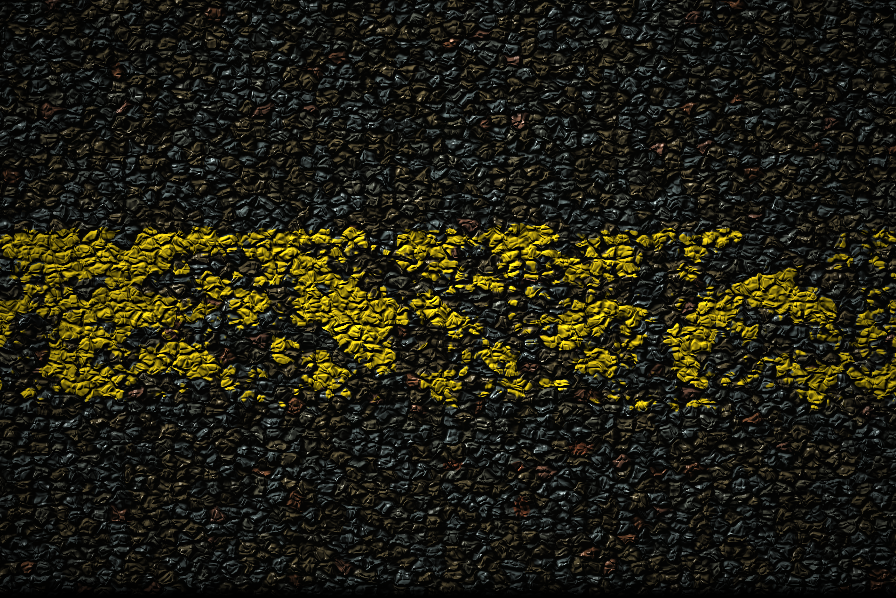
This texture is drawn by a WebGL 1 fragment shader. Its source:

```glsl
precision highp float;
// Coarse dark asphalt crossed by a worn, horizontal yellow paint band.
// Cellular stones in two sizes form a height field lit at a grazing angle;
// layered noise and stone height decide where paint still clings.

uniform vec2 u_resolution;

const float STONE_SCALE = 46.0;
const float GRIT_SCALE = 105.0;
const float RELIEF = 0.013;
const float SLOPE_STEP = 0.0022;
const vec3 LIGHT = vec3(-0.30, 0.74, 0.60);
const vec3 GAP = vec3(0.016, 0.017, 0.013);
const vec3 BROWN_STONE = vec3(0.34, 0.30, 0.20);
const vec3 BLUE_STONE = vec3(0.31, 0.36, 0.36);
const vec3 RED_STONE = vec3(0.50, 0.27, 0.17);
const vec3 PAINT = vec3(0.98, 0.85, 0.09);
const float BAND_TOP = 0.628;
const float BAND_BOTTOM = 0.318;
const float BOTTOM_TILT = -0.016;
const float WEAR = 0.475;

float hash(vec2 p) {
  vec3 q = fract(vec3(p.xyx) * 0.1031);
  q += dot(q, q.yzx + 33.33);
  return fract((q.x + q.y) * q.z);
}

vec2 hash2(vec2 p) {
  return vec2(hash(p), hash(p + 57.3));
}

float noise(vec2 p) {
  vec2 i = floor(p), f = fract(p);
  f = f * f * (3.0 - 2.0 * f);
  return mix(mix(hash(i), hash(i + vec2(1.0, 0.0)), f.x),
             mix(hash(i + vec2(0.0, 1.0)), hash(i + 1.0), f.x), f.y);
}

float fbm(vec2 p) {
  float sum = 0.0, amp = 0.53;
  for (int i = 0; i < 4; i++) {
    sum += amp * noise(p);
    p = mat2(1.6, 1.2, -1.2, 1.6) * p + 7.1;
    amp *= 0.5;
  }
  return sum;
}

// x: height of a tilted, flat-topped stone; y: random stone id
vec2 stones(vec2 p) {
  vec2 cell = floor(p), nearestId = cell, offset = vec2(0.0);
  float first = 9.0, second = 9.0;
  for (int j = -1; j <= 1; j++) {
    for (int i = -1; i <= 1; i++) {
      vec2 id = cell + vec2(float(i), float(j));
      vec2 d = id + 0.1 + 0.8 * hash2(id) - p;
      float dist = length(d);
      if (dist < first) {
        second = first; first = dist; nearestId = id; offset = d;
      } else {
        second = min(second, dist);
      }
    }
  }
  float id = hash(nearestId + 11.7);
  float tilt = dot(hash2(nearestId + 3.9) - 0.5, offset);
  float top = 0.35 + 0.65 * id + 0.9 * tilt;
  return vec2(top * smoothstep(0.0, 0.42, second - first), id);
}

// x: surface height; y: stone id
vec2 surface(vec2 p) {
  vec2 warp = vec2(noise(p * 75.0), noise(p * 75.0 + 31.0)) - 0.5;
  vec2 q = (p + warp * 0.011) * vec2(0.82, 1.0);
  vec2 large = stones(q * STONE_SCALE);
  vec2 grit = stones(q * GRIT_SCALE + 19.0);
  float h = large.x * 0.85 + grit.x * 0.32 + 0.22 * noise(p * 190.0);
  return vec2(h, large.y);
}

float spot(vec2 p, vec2 centre, vec2 radius) {
  vec2 d = (p - centre) / radius;
  return exp(-dot(d, d));
}

// Local abundance of paint: thick patches and scuffed areas
float abundance(vec2 p) {
  float a = 0.06 * spot(p, vec2(0.07, 0.56), vec2(0.06, 0.05));
  a += 0.10 * spot(p, vec2(0.38, 0.52), vec2(0.15, 0.07));
  a += 0.13 * spot(p, vec2(0.745, 0.54), vec2(0.045, 0.035));
  a += 0.12 * spot(p, vec2(0.88, 0.51), vec2(0.06, 0.05));
  a += 0.07 * spot(p, vec2(0.20, 0.42), vec2(0.18, 0.07));
  a += 0.08 * spot(p, vec2(0.58, 0.42), vec2(0.09, 0.06));
  a += 0.15 * spot(p, vec2(1.24, 0.305), vec2(0.08, 0.014));
  a -= 0.10 * spot(p, vec2(0.92, 0.36), vec2(0.18, 0.04));
  a -= 0.10 * spot(p, vec2(1.10, 0.57), vec2(0.09, 0.05));
  a -= 0.08 * spot(p, vec2(0.40, 0.34), vec2(0.28, 0.03));
  return a - 0.035 * smoothstep(0.9, 1.3, p.x);
}

float paintCover(vec2 p, vec2 s) {
  float bottom = BAND_BOTTOM + BOTTOM_TILT * p.x;
  float inside = min(BAND_TOP - p.y, (p.y - bottom) * 0.7);
  inside += 0.012 * (noise(p * 38.0) - 0.5);
  float f = fbm(p * vec2(19.0, 25.0)) + 0.22 * (noise(p * 85.0) - 0.5);
  f += abundance(p) + 0.16 * (s.x - 0.65);
  f -= 0.15 * smoothstep(0.68, 0.85, s.y);
  f -= 0.55 * (1.0 - smoothstep(-0.012, 0.022, inside));
  f -= 0.5 * spot(p, vec2(0.781, 0.500), vec2(0.024, 0.018));
  return smoothstep(WEAR - 0.025, WEAR + 0.035, f);
}

void main() {
  vec2 p = gl_FragCoord.xy / u_resolution.y;
  vec2 uv = gl_FragCoord.xy / u_resolution;

  // Relief and grazing light
  vec2 s = surface(p);
  vec2 slope = vec2(surface(p + vec2(SLOPE_STEP, 0.0)).x,
                    surface(p + vec2(0.0, SLOPE_STEP)).x) - s.x;
  slope *= RELIEF / SLOPE_STEP;
  vec3 light = normalize(LIGHT);
  float lit = max(dot(normalize(vec3(-slope, 1.0)), light), 0.0);
  float paintLit = max(dot(normalize(vec3(-slope * 0.55, 1.0)), light), 0.0);
  float open = smoothstep(0.12, 0.85, s.x);

  // Stone colours, with a few larger reddish pebbles
  float tint = fract(s.y * 17.3);
  vec3 stone = mix(BROWN_STONE, BLUE_STONE, smoothstep(0.25, 0.7, tint));
  float red = 0.65 * step(0.972, fract(s.y * 41.7));
  vec2 wobble = p + 0.008 * (noise(p * 90.0) - 0.5);
  float pebble = spot(wobble, vec2(0.971, 0.252), vec2(0.020, 0.012));
  pebble += spot(wobble, vec2(0.873, 0.152), vec2(0.014, 0.019));
  pebble += spot(wobble, vec2(0.758, 0.223), vec2(0.016, 0.011));
  pebble += 0.7 * spot(wobble, vec2(0.865, 0.219), vec2(0.017, 0.010));
  pebble = smoothstep(0.30, 0.50, pebble);
  stone = mix(stone, RED_STONE, max(red, pebble));
  stone *= 0.65 + 0.7 * noise(p * 130.0 + 5.0);
  open = max(open, 0.6 * pebble);
  vec3 color = GAP + stone * pow(lit, 1.9) * open * 1.15;
  color += 0.45 * pow(lit, 12.0) * open * step(0.86, hash(floor(p * 170.0)));

  // Paint and its shaded hollows
  float hollow = mix(0.5, 1.0, smoothstep(0.1, 0.6, s.x));
  vec3 coat = PAINT * pow(paintLit, 1.15) * hollow;
  coat *= 0.85 + 0.35 * noise(p * 55.0);
  color = mix(color, coat, paintCover(p, s));

  // Darkened corners and lower rim
  vec2 v = (uv - vec2(0.5, 0.53)) * vec2(1.25, 1.15);
  color *= 1.12 - 0.85 * dot(v, v);
  color *= smoothstep(0.0, 0.035, uv.y);
  gl_FragColor = vec4(clamp(color, 0.0, 1.0), 1.0);
}
```
